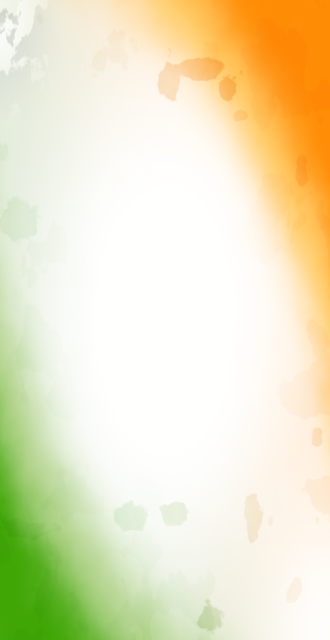
Give the GLSL for this background, as a Shadertoy shader.

```glsl
// Watercolour wash: white centre, orange glow at upper right, green glow at lower left.

const vec3 WHITE = vec3(1.0, 1.0, 0.998);
const vec3 PEACH = vec3(1.0, 0.93, 0.85);
const vec3 AMBER = vec3(1.0, 0.80, 0.41);
const vec3 ORANGE = vec3(1.0, 0.55, 0.02);
const vec3 MIST = vec3(0.90, 0.93, 0.87);
const vec3 LEAF = vec3(0.70, 0.83, 0.55);
const vec3 GREEN = vec3(0.25, 0.65, 0.02);

// Stains as centre and half-size, in fractions of the canvas
const vec4 STAINS[12] = vec4[12](
    vec4(0.515, 0.875, 0.030, 0.035), vec4(0.600, 0.893, 0.110, 0.017),
    vec4(0.690, 0.868, 0.026, 0.026), vec4(0.912, 0.735, 0.020, 0.020),
    vec4(0.730, 0.820, 0.030, 0.011), vec4(0.640, 0.035, 0.034, 0.022),
    vec4(0.770, 0.195, 0.022, 0.042), vec4(0.080, 0.172, 0.075, 0.014),
    vec4(0.065, 0.655, 0.050, 0.032), vec4(0.400, 0.190, 0.045, 0.026),
    vec4(0.525, 0.200, 0.035, 0.018), vec4(0.960, 0.315, 0.018, 0.016));

float hash(vec2 p) {
    vec3 h = fract(p.xyx * 0.1031);
    h += dot(h, h.yzx + 33.33);
    return fract((h.x + h.y) * h.z);
}

float noise(vec2 p) {
    vec2 i = floor(p), f = fract(p);
    f = f * f * (3.0 - 2.0 * f);
    return mix(mix(hash(i), hash(i + vec2(1, 0)), f.x),
               mix(hash(i + vec2(0, 1)), hash(i + vec2(1, 1)), f.x), f.y);
}

float fbm(vec2 p) {
    float sum = 0.0, amp = 0.5;
    for (int i = 0; i < 4; i++) {
        sum += amp * noise(p);
        p = mat2(1.6, 1.2, -1.2, 1.6) * p + 7.3;
        amp *= 0.5;
    }
    return sum / 0.9375;
}

// Pigment that grows toward one corner and along its two edges
float pigment(vec2 q, float direction, float full) {
    float reach = 0.3 * dot(q, q) + 0.6 * direction * (q.x + q.y);
    return smoothstep(0.46, full, reach);
}

vec3 wash(vec3 base, vec3 middle, vec3 deep, float amount) {
    vec3 c = mix(base, middle, smoothstep(0.0, 0.52, amount));
    return mix(c, deep, smoothstep(0.4, 1.0, amount));
}

// Ragged ellipse with a soft rim
float blot(vec2 uv, vec4 shape, float rough) {
    float d = length((uv - shape.xy) / shape.zw) - 1.0 + rough;
    return 1.0 - smoothstep(-0.12, 0.12, d);
}

void mainImage(out vec4 fragColor, in vec2 fragCoord) {
    vec2 uv = fragCoord / iResolution.xy;
    vec2 p = vec2(uv.x * iResolution.x / iResolution.y, uv.y);
    vec2 q = 2.0 * uv - 1.0;
    float side = smoothstep(-0.6, 0.6, q.x + 0.6 * q.y);
    float rim = smoothstep(0.35, 1.15, length(q));

    // Paper tint and the two colour washes, slightly mottled
    float grain = fbm(p * vec2(26.0, 16.0)) - 0.5;
    float mottle = 0.16 * grain * rim;
    float warm = pigment(q, 1.0, 1.42);
    float cool = pigment(q, -1.0, 1.60);
    vec3 col = mix(WHITE, mix(MIST, PEACH, side), rim);
    col = wash(col, AMBER, ORANGE, warm + mottle * smoothstep(0.0, 0.2, warm));
    col = wash(col, LEAF, GREEN, cool + mottle * smoothstep(0.0, 0.2, cool));

    // Pale light in the lower right corner
    float light = 1.0 - smoothstep(0.05, 0.75, length(q - vec2(1.0, -1.0)));
    col = mix(col, WHITE, 0.9 * light);

    // Grey smudges with white flecks in the upper left corner
    float corner = 1.0 - smoothstep(0.0, 0.34, length((uv - vec2(0.0, 0.97)) * vec2(1.6, 1.8)));
    float fleck = smoothstep(0.50, 0.58, fbm(p * vec2(48.0, 30.0) + 11.0));
    col = mix(col, mix(vec3(0.83, 0.84, 0.82), WHITE, fleck), 0.8 * corner);

    // Faint layered patches near the rim
    float patches = smoothstep(0.60, 0.64, fbm(p * vec2(22.0, 13.0) + 31.0));
    vec3 stainTint = mix(vec3(0.83, 0.92, 0.79), vec3(0.98, 0.84, 0.67), side);
    col *= mix(vec3(1.0), stainTint, 0.22 * patches * rim);

    // Darker dried stains
    float rough = 1.5 * (fbm(p * 42.0 + 5.0) - 0.5);
    float stain = 0.0;
    for (int i = 0; i < 12; i++) {
        float strength = i < 3 || i == 5 ? 0.9 : 0.5;
        stain = max(stain, strength * blot(uv, STAINS[i], rough));
    }
    col *= mix(vec3(1.0), stainTint, stain * (0.8 + 0.8 * grain));

    fragColor = vec4(clamp(col, 0.0, 1.0), 1.0);
}
```
